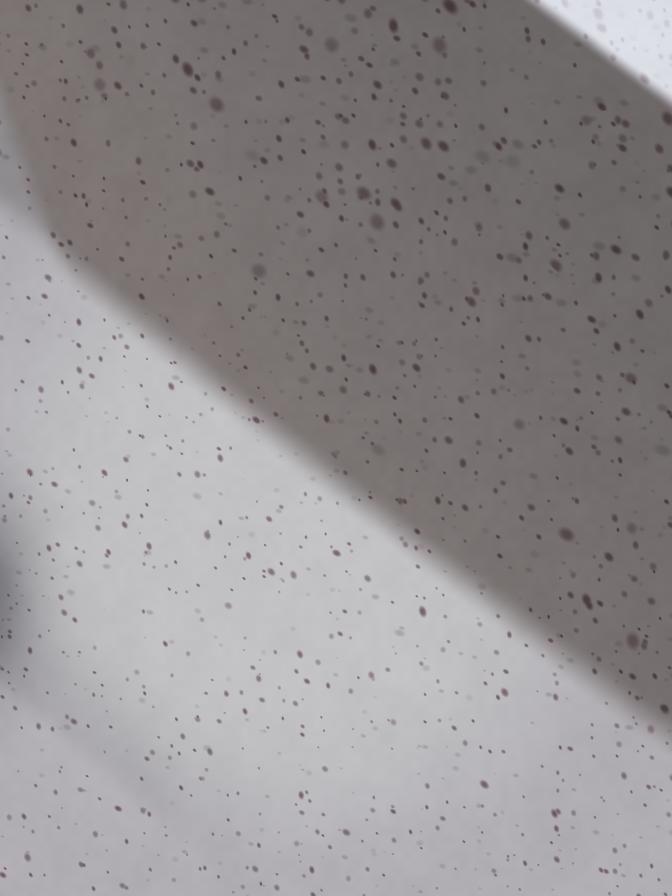
This texture is drawn by a Shadertoy shader. Its source:

```glsl
vec3 hash3(vec2 p) {
    vec3 q = fract(p.xyx * vec3(0.1031, 0.1030, 0.0973));
    q += dot(q, q.yxz + 33.33);
    return fract((q.xxy + q.yzz) * q.zyx);
}

float noise(vec2 p) {
    vec2 i = floor(p), f = fract(p);
    f = f * f * (3.0 - 2.0 * f);
    return mix(mix(hash3(i).x, hash3(i + vec2(1, 0)).x, f.x),
               mix(hash3(i + vec2(0, 1)).x, hash3(i + vec2(1, 1)).x, f.x), f.y);
}

// Coverage of one scattered layer: x = wine-brown specks, y = faint grey specks
vec2 specks(vec2 p, float cell, float seed, float share, float radius) {
    vec2 g = p / cell + seed * 7.3;
    vec2 id = floor(g) + seed * 61.0;
    vec3 place = hash3(id), kind = hash3(id + 217.0);
    vec2 d = (fract(g) - 0.22 - 0.56 * place.xy) * cell;

    // Stretch each speck down to the right by a varying amount
    float angle = -0.75 + (kind.y - 0.5) * 1.3;
    vec2 along = vec2(cos(angle), sin(angle));
    d = vec2(dot(d, along) / (1.1 + 0.5 * kind.x), dot(d, vec2(-along.y, along.x)));

    float r = radius * (0.55 + 0.8 * kind.z * kind.z);
    float mask = 1.0 - smoothstep(r * 0.35, r * 1.45, length(d));
    mask *= step(place.z, share) * (0.4 + 0.6 * kind.x);
    return kind.y < 0.68 ? vec2(mask, 0.0) : vec2(0.0, mask * 0.6);
}

void mainImage(out vec4 fragColor, in vec2 fragCoord) {
    vec2 p = fragCoord / iResolution.y;
    p.x *= 0.75 * iResolution.y / iResolution.x;

    // Lit floor, dimmer toward the lower corners
    float dim = smoothstep(0.18, 0.46, distance(p, vec2(0.33, 0.42)));
    vec3 lit = mix(vec3(0.76, 0.76, 0.77), vec3(0.69, 0.68, 0.70), dim);

    // Soft fold and dark hollow at the left
    float fold = p.y - 0.245 + 0.86 * p.x;
    float foldShade = smoothstep(-0.025, 0.015, fold) * (1.0 - smoothstep(0.02, 0.16, fold));
    lit -= 0.05 * foldShade * (1.0 - smoothstep(0.1, 0.34, p.x));
    vec2 hollow = (p - vec2(-0.015, 0.345)) / vec2(0.055, 0.1);
    lit -= 0.23 * exp(-dot(hollow, hollow));

    // Shaded wall, darker toward the upper right
    vec3 wall = mix(vec3(0.49, 0.462, 0.458), vec3(0.427, 0.406, 0.408),
                    smoothstep(0.55, 1.35, p.x + p.y * 0.7));

    // Side panel left of the wall, half lit
    vec3 side = mix(lit, vec3(0.56, 0.55, 0.56), smoothstep(0.69, 0.79, p.y));
    float sideLine = p.x - 0.36 * (0.885 - p.y);
    vec3 upper = mix(side, wall, smoothstep(-0.014, 0.016, sideLine));

    // Diagonal shadow border
    float border = (p.y - 0.768 + 0.79 * p.x + 0.012 * sin(p.x * 4.2)) * 0.785;
    float shadow = smoothstep(-0.022, 0.024, border);
    vec3 color = mix(lit, upper, shadow);

    // Bright rim across the upper right corner
    float rim = smoothstep(-0.008, 0.012, (p.y - 1.0 + 0.74 * (p.x - 0.592)) * 0.8);
    color = mix(color, vec3(0.86, 0.87, 0.90), rim);

    // Cloudy stone tone
    color += 0.016 * (noise(p * 28.0) - 0.5) + 0.014 * (noise(p * 110.0) - 0.5);

    // Specks grow toward the upper right
    float near = smoothstep(0.55, 1.5, p.x + p.y);
    vec2 cover = vec2(0);
    for (int i = 0; i < 4; i++) {
        float n = float(i);
        float radius = mix(0.0023, 0.0036, near) * (1.15 - 0.1 * n);
        cover = max(cover, specks(p, 0.031 - 0.003 * n, n + 1.0, 0.34, radius));
    }
    // Few large dark flecks on the near wall
    cover = max(cover, specks(p, 0.042, 9.0, 0.42 * near * shadow, 0.0056));

    cover *= 1.0 - 0.75 * rim;
    color = mix(color, color * 0.76, cover.y);
    color = mix(color, color * vec3(0.58, 0.47, 0.50), cover.x * 0.9);
    fragColor = vec4(color, 1.0);
}
```
